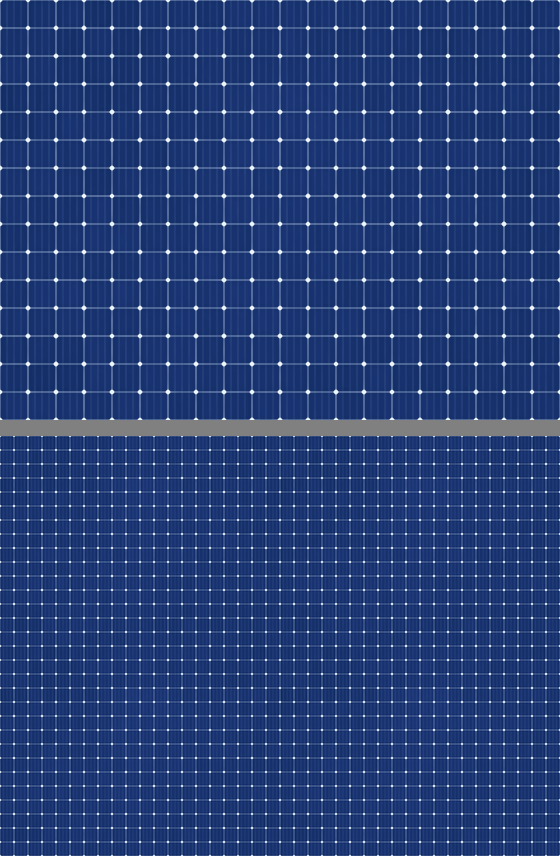
Top: one tile. Bottom: repeated 2 by 2.
Give the GLSL for this pattern, as a WebGL 2 fragment shader.

```glsl
#version 300 es
precision highp float;

uniform vec2 u_resolution;
out vec4 fragColor;

const vec2 CELLS = vec2(20.0, 15.0);

float hash(vec2 p) {
    return fract(sin(dot(p, vec2(127.1, 311.7))) * 43758.5453);
}

// Value noise that wraps after a whole number of lattice steps
float wrapNoise(vec2 p, vec2 period) {
    vec2 i = floor(p);
    vec2 f = fract(p);
    f = f * f * (3.0 - 2.0 * f);
    float a = hash(mod(i, period));
    float b = hash(mod(i + vec2(1.0, 0.0), period));
    float c = hash(mod(i + vec2(0.0, 1.0), period));
    float d = hash(mod(i + 1.0, period));
    return mix(mix(a, b, f.x), mix(c, d, f.x), f.y);
}

// Antialiased coverage of a stroke at the given distance from its centre
float stroke(float dist, float halfWidth, float pixel) {
    return clamp((halfWidth - dist) / pixel + 0.5, 0.0, 1.0)
         * min(1.0, 2.0 * halfWidth / pixel);
}

void main() {
    vec2 p = gl_FragCoord.xy / u_resolution * CELLS;
    vec2 pixel = CELLS / u_resolution;
    vec2 cell = floor(p);
    vec2 local = fract(p);
    vec2 toEdge = min(local, 1.0 - local);

    // Silicon: strips and cells of slightly different blue
    float strip = floor(local.x * 4.0);
    float tone = 0.5 + 0.35 * (hash(cell + 7.0) - 0.5)
               + 0.3 * (hash(vec2(cell.x * 4.0 + strip, cell.y + 31.0)) - 0.5)
               + 0.5 * (wrapNoise(p * 0.2, CELLS * 0.2) - 0.5);
    tone += 0.25 * smoothstep(0.02, 0.2, min(toEdge.x, toEdge.y)) - 0.1;
    vec3 color = mix(vec3(0.075, 0.18, 0.40), vec3(0.105, 0.207, 0.46), clamp(tone, 0.0, 1.0));

    // Three faint busbars at the quarters of each cell
    float quarter = abs(fract(p.x * 4.0 + 0.5) - 0.5) / 4.0;
    float inner = step(0.125, toEdge.x);
    float fade = 0.65 + 0.35 * wrapNoise(p * vec2(4.0, 2.0), CELLS * vec2(4.0, 2.0));
    color = mix(color, vec3(0.25, 0.36, 0.57), stroke(quarter, 0.014, pixel.x) * inner * fade);

    // Pale gaps between cells, uneven in brightness
    float glow = exp(-min(toEdge.x, toEdge.y) * 45.0);
    color = mix(color, vec3(0.21, 0.31, 0.50), 0.2 * glow);
    float gap = max(stroke(toEdge.x, 0.018, pixel.x), stroke(toEdge.y, 0.017, pixel.y));
    float wear = 0.75 + 0.25 * wrapNoise(p * 2.0, CELLS * 2.0);
    color = mix(color, vec3(0.60, 0.69, 0.83), gap * wear);

    // White rounded diamonds where four cells meet
    vec2 node = mod(floor(p + 0.5), CELLS);
    float radius = 0.083 + 0.01 * (hash(node + 53.0) - 0.5);
    float diamond = mix(length(toEdge), (toEdge.x + toEdge.y) * 0.85, 0.5);
    float dotMask = clamp((radius - diamond) / pixel.y + 0.5, 0.0, 1.0);
    color = mix(color, vec3(0.93, 0.96, 0.98), dotMask);

    fragColor = vec4(color, 1.0);
}
```
